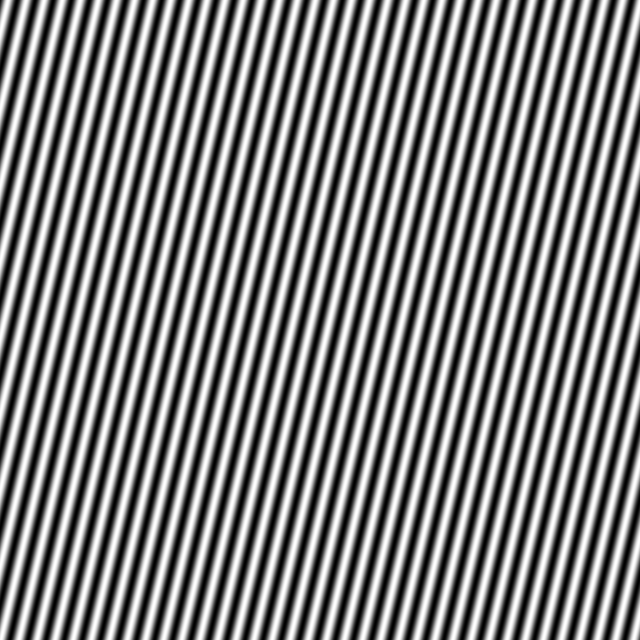
Write a WebGL 1 fragment shader that draws this pattern.

```glsl
precision highp float;

uniform vec2 u_resolution;

const float TAU = 6.283185;
const vec2 STRIPE_FREQUENCY = vec2(35.4, -8.4); // cycles across and up the canvas
const float DARK_OFFSET = 0.55;                 // cycles to the first dark centre
const vec3 DARK_COLOR = vec3(0.0);
const vec3 LIGHT_COLOR = vec3(1.0);

// Sinusoidal grating: 0 at dark centres, 1 at light centres.
float grating(vec2 uv) {
    float cycles = dot(uv, STRIPE_FREQUENCY) - DARK_OFFSET;
    return 0.5 - 0.5 * cos(TAU * cycles);
}

void main() {
    vec2 uv = gl_FragCoord.xy / u_resolution;
    gl_FragColor = vec4(mix(DARK_COLOR, LIGHT_COLOR, grating(uv)), 1.0);
}
```
